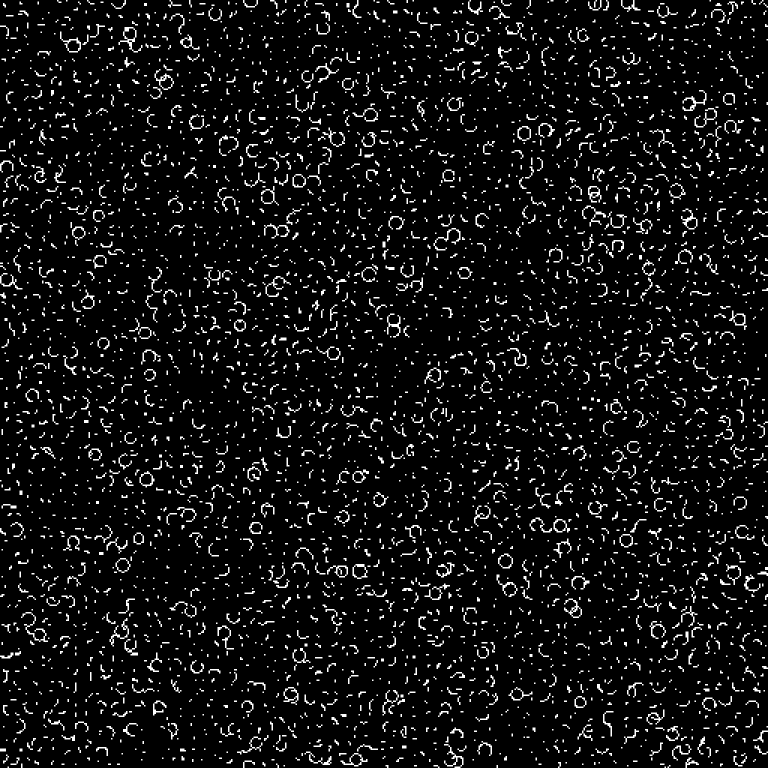
A WebGL 1 fragment shader for this texture:

```glsl
precision highp float;
uniform vec2 u_resolution;

const vec3 BACKGROUND = vec3(0.0);
const vec3 MARK = vec3(1.0);
const float GRAINS = 512.0;       // square grains along the canvas height
const float SPACING = 7.8;        // cell size, in grains
const float JITTER = 0.8;         // scatter of the marks within a cell
const float RADIUS_MIN = 3.4;     // arc radius, in grains
const float RADIUS_MAX = 4.5;
const float RING_SHARE = 0.04;    // cells holding a nearly closed ring
const float HOOK_SHARE = 0.10;    // cells holding a long arc
const float BOLD_SHARE = 0.25;    // short dashes drawn thicker
const float THIN = 0.5;           // half widths, in grains
const float BOLD = 0.75;
const float PATCHINESS = 0.3;     // slow change in mark length
const float PI = 3.14159265;

vec3 hash3(vec2 p) {
  vec3 q = fract(p.xyx * vec3(0.1031, 0.1030, 0.0973));
  q += dot(q, q.yxz + 33.33);
  return fract((q.xxy + q.yzz) * q.zyx);
}

// Layered sines, slanted, for fuller and emptier regions
float patches(vec2 cell) {
  float a = sin(dot(cell, vec2(0.31, -0.47)) + 1.7 * sin(cell.x * 0.13));
  float b = sin(dot(cell, vec2(0.22, 0.19)) + 1.9 * sin(cell.y * 0.17 + 2.0));
  return 1.0 + PATCHINESS * (a + b);
}

// One mark per cell: a dash, a hook or a ring, all cut from a circle
float arcMark(vec2 grain, vec2 cell) {
  vec3 place = hash3(cell + 17.0);
  vec3 kind = hash3(cell + 251.0);
  vec3 form = hash3(cell + 613.0);

  float isRing = step(kind.x, RING_SHARE);
  float isHook = step(kind.x, RING_SHARE + HOOK_SHARE) * (1.0 - isRing);
  float isDash = 1.0 - isRing - isHook;

  float radius = mix(RADIUS_MIN, RADIUS_MAX, kind.y);
  float dashSpan = mix(0.12, 0.75, form.x * form.x) * patches(cell);
  float hookSpan = mix(0.9, 1.7, form.x);
  float ringSpan = mix(2.3, PI, form.x);
  float halfSpan = isDash * dashSpan + isHook * hookSpan + isRing * ringSpan;
  float halfWidth = mix(THIN, BOLD, isDash * step(form.y, BOLD_SHARE));

  float turn = 2.0 * PI * place.z;
  vec2 facing = vec2(cos(turn), sin(turn));
  vec2 middle = (cell + 0.5 + JITTER * (place.xy - 0.5)) * SPACING;
  vec2 center = middle - facing * radius * (1.0 - isRing);

  vec2 offset = grain - center;
  float reach = max(length(offset), 0.001);
  float angle = acos(clamp(dot(offset, facing) / reach, -1.0, 1.0));
  return step(abs(reach - radius), halfWidth) * step(angle, halfSpan);
}

float marks(vec2 grain) {
  vec2 home = floor(grain / SPACING);
  float ink = 0.0;
  for (int y = -1; y <= 1; y++) {
    for (int x = -1; x <= 1; x++) {
      ink = max(ink, arcMark(grain, home + vec2(float(x), float(y))));
    }
  }
  return ink;
}

void main() {
  // Four samples smooth grain borders that cut through a pixel
  float ink = 0.0;
  for (int i = 0; i < 4; i++) {
    float n = float(i);
    vec2 shift = vec2(mod(n, 2.0), floor(n / 2.0)) * 0.5 - 0.25;
    vec2 grain = (gl_FragCoord.xy + shift) / u_resolution.y * GRAINS;
    ink += 0.25 * marks(floor(grain) + 0.5);
  }
  gl_FragColor = vec4(mix(BACKGROUND, MARK, ink), 1.0);
}
```
